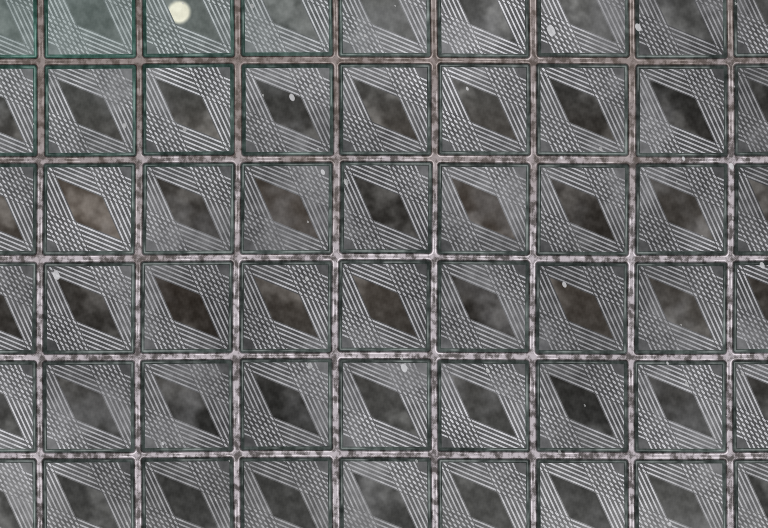
A WebGL 1 fragment shader for this texture:

```glsl
precision highp float;
// A weathered wall of square glass blocks set in pale mortar. Each block has a dark
// slanted diamond framed by two crossing bands of etched lines; layered sines add
// grime and haze, hashes vary the panes, and a sparse cell grid scatters paint flecks.
uniform vec2 u_resolution;

float hash(vec2 p) {
  return fract(sin(dot(p, vec2(127.1, 311.7))) * 43758.5);
}

// Layered, rotated sines, roughly 0 to 1
float mottle(vec2 p) {
  float sum = 0.0, amp = 0.5;
  for (int i = 0; i < 5; i++) {
    p = mat2(0.8, 0.6, -0.6, 0.8) * p * 1.75 + 1.3;
    sum += amp * sin(p.x + 1.6 * sin(p.y * 1.1));
    amp *= 0.64;
  }
  return clamp(0.5 + 0.5 * sum, 0.0, 1.0);
}

// Mask of the band that starts at distance inner on both sides of the centre
float bandMask(float t, float inner, float aa) {
  float s = abs(t) - inner;
  return smoothstep(-aa, aa, s) * (1.0 - smoothstep(0.315 - aa, 0.315 + aa, s));
}

// Distance to the nearest etched line, counted outward from the diamond edge
float lineDistance(float t, float inner) {
  return abs(fract((abs(t) - inner) / 0.045) - 0.5) * 0.045;
}

// Sparse oval paint flecks, one candidate per grid cell
float flecks(vec2 p, float aa) {
  vec2 id = floor(p), centre = 0.2 + 0.6 * vec2(hash(id + 3.1), hash(id + 8.7));
  vec2 d = mat2(0.9, -0.43, 0.43, 0.9) * (fract(p) - centre);
  float radius = 0.012 + 0.04 * hash(id + 5.3) * hash(id + 1.9);
  float shape = 1.0 - smoothstep(radius - 0.6 * aa, radius + 0.6 * aa, length(d * vec2(1.0, 0.65)));
  return shape * step(0.72, hash(id + 12.4));
}

void main() {
  vec2 uv = gl_FragCoord.xy / u_resolution;
  float aa = 5.355 / u_resolution.y, soft = 0.55 * aa;
  vec2 p = gl_FragCoord.xy * aa - vec2(0.405, 0.74);
  p += 0.008 * sin(p.yx * vec2(1.3, 0.9) + vec2(0.4, 2.0));

  // Slightly uneven block placement
  vec2 id = floor(p);
  float seed = hash(id + 0.5);
  vec2 c = fract(p) - 0.5 + 0.014 * (vec2(seed, hash(id + 7.2)) - 0.5);
  vec2 q = abs(c) - 0.435;
  float edge = length(max(q, 0.0)) + min(max(q.x, q.y), 0.0) - 0.027;

  float grime = mottle(p * 1.4);
  float shade = mottle(p * 0.45 + 4.0);
  float grain = mottle(p * 15.0);
  float topLeft = smoothstep(0.5, 1.0, uv.y) * (1.0 - smoothstep(0.05, 0.6, uv.x));
  float topRow = smoothstep(3.9, 4.1, p.y);

  // Mortar with pale ridges, stains and a dark joint along the glass
  vec3 mortar = mix(vec3(0.38, 0.36, 0.36), vec3(0.68, 0.65, 0.67), smoothstep(0.1, 0.8, grain));
  mortar = mix(mortar, vec3(0.41, 0.36, 0.33), 0.6 * smoothstep(0.55, 0.95, uv.y + 0.25 * grime - 0.15 * uv.x));
  mortar *= mix(0.5, 1.04, smoothstep(0.002, 0.018, edge));
  float ridge = 1.0 - smoothstep(0.004 - soft * 0.3, 0.004 + soft, abs(edge - 0.02));
  mortar += 0.18 * ridge * smoothstep(0.3, 0.8, mottle(p * 5.0 + 2.0)) * (1.0 - 0.5 * topLeft);

  // Slanted axes of the diamond and the bands that continue its sides
  vec2 tile = c / 0.92;
  float shallow = dot(tile, vec2(0.38, 0.925));
  float steep = dot(tile, vec2(0.91, 0.41));
  float bandA = bandMask(shallow, 0.178, soft);
  float bandB = bandMask(steep, 0.185, soft);
  float diamond = max(abs(shallow) - 0.178, abs(steep) - 0.185);

  // Clear diamond: dim brown or grey room behind the glass
  float warm = smoothstep(0.15, 0.5, uv.y) * (1.0 - smoothstep(0.6, 0.9, uv.y));
  vec3 room = mix(vec3(0.23, 0.23, 0.225), vec3(0.28, 0.25, 0.225), warm * (0.3 + 0.7 * seed));
  room *= 0.75 + 0.4 * hash(id + 4.6);
  room += 0.15 * smoothstep(0.5, 0.95, mottle(p * 2.3 + seed * 9.0)) + 0.07 * topRow;
  vec2 lamp = (uv - vec2(0.233, 0.977)) * vec2(1.45, 1.0);
  room = mix(room, vec3(0.95, 0.91, 0.82), 1.0 - smoothstep(0.016, 0.026, length(lamp)));

  // Etched surround: fine bright lines, breaking into beads where the bands cross
  float gapA = lineDistance(shallow, 0.178), gapB = lineDistance(steep, 0.185);
  float linesA = bandA * (1.0 - smoothstep(0.009 - soft, 0.009 + soft, gapA));
  float linesB = bandB * (1.0 - smoothstep(0.009 - soft, 0.009 + soft, gapB));
  float beads = 1.0 - smoothstep(0.014 - soft, 0.014 + soft, length(vec2(gapA, gapB)));
  float etch = mix(max(linesA, linesB), 0.95 * beads + 0.2 * linesB, bandA * bandB);
  float sheen = 0.55 + 0.3 * hash(id + 9.3) + 0.4 * mottle(p * 2.0 + 6.0);
  vec3 frosted = vec3(0.355, 0.355, 0.36) * (0.85 + 0.3 * grime);
  frosted = mix(frosted, vec3(0.71, 0.71, 0.725), min(etch * sheen, 1.0));
  vec3 glass = mix(room, frosted, smoothstep(-soft, soft, diamond));

  // Broad shading, drifting haze, and teal daylight at the upper left
  glass *= 0.84 + 0.36 * shade;
  glass = mix(glass, vec3(0.53, 0.53, 0.54), 0.36 * smoothstep(0.5, 0.95, grime));
  glass = mix(glass, vec3(0.52, 0.52, 0.51), 0.2 * (1.0 - smoothstep(0.0, 0.2, uv.y)));
  glass = mix(glass, vec3(0.50, 0.59, 0.57), topLeft * (0.08 + 0.35 * topRow));

  // Dark block rim, greener toward the upper left, with a fine inner glint
  vec3 rim = mix(vec3(0.25, 0.265, 0.26), vec3(0.16, 0.31, 0.27), 0.08 + 0.65 * topLeft);
  rim *= 0.75 + 0.5 * smoothstep(-0.5, 0.5, c.x - c.y) * grime + 0.2 * grain;
  glass = mix(glass, rim, smoothstep(-0.036 - soft, -0.036 + soft, edge));
  float glint = 1.0 - smoothstep(0.003, 0.003 + aa, abs(edge + 0.02));
  glass += 0.22 * glint * smoothstep(0.25, 0.8, mottle(p * 3.0));

  vec3 color = mix(glass, mortar, smoothstep(-soft, soft, edge));
  color = mix(color, vec3(0.8, 0.8, 0.81), 0.85 * flecks(p * 1.15 + 0.3, aa));
  color = mix(color, vec3(0.75), 0.6 * flecks(p * 2.1 + 7.7, aa));
  color += 0.07 * (grain - 0.5);
  gl_FragColor = vec4(color, 1.0);
}
```
